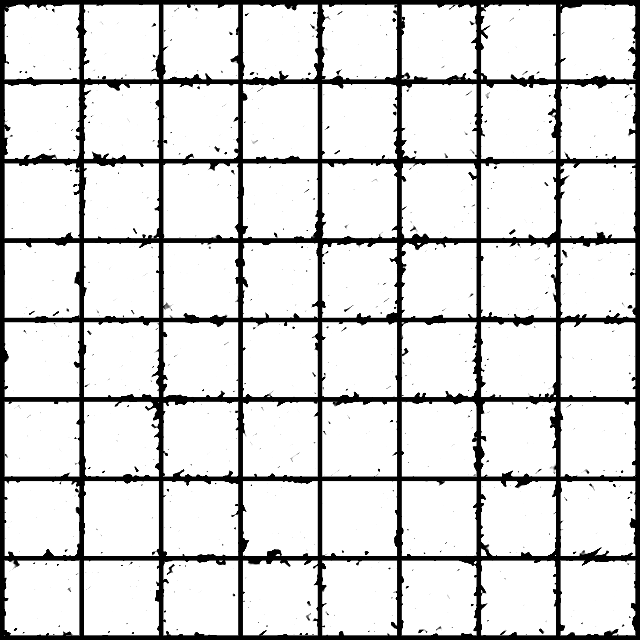
Reproduce this pattern procedurally as a Shadertoy shader.

```glsl
// An eight by eight grid of black rules on white, worn like a rough ink print.
// The rules come from a folded cell distance; ink specks are thresholded noise
// whose threshold drops close to the rules and inside random clumps.

const float CELLS = 8.0;          // repeats across and down
const float LINE = 0.0072;        // rule width
const float PITCH = (1.0 - LINE) / CELLS;
const vec3 PAPER = vec3(1.0);
const vec3 INK = vec3(0.0);

const float SPECK_FREQ = 175.0;   // speck lattice cells across the canvas
const float CLUMP_FREQ = 44.0;    // patches of heavier wear
const float SPECK_ANGLE = 0.6;    // slant of the specks, radians
const float SPECK_STRETCH = 1.3;  // elongation along the slant
const float WEAR_REACH = 0.006;   // fall-off of dense specks from a rule
const float STRAY_REACH = 0.022;  // fall-off of sparse stray specks
const float STRAY_AMOUNT = 0.16;
const float CLEAN_LEVEL = 0.97;   // noise threshold far from the rules
const float WEAR_DEPTH = 0.40;    // threshold drop at the rules
const float SIDE_BIAS = 1.35;     // lighter wear along left and top sides

float hash(vec2 p) {
    vec3 q = fract(vec3(p.xyx) * 0.1031);
    q += dot(q, q.yzx + 33.33);
    return fract((q.x + q.y) * q.z);
}

float valueNoise(vec2 p) {
    vec2 cell = floor(p);
    vec2 f = fract(p);
    vec2 u = f * f * (3.0 - 2.0 * f);
    float low = mix(hash(cell), hash(cell + vec2(1.0, 0.0)), u.x);
    float high = mix(hash(cell + vec2(0.0, 1.0)), hash(cell + 1.0), u.x);
    return mix(low, high, u.y);
}

// Ink specks, denser as the distance to the nearest rule shrinks
float specks(vec2 uv, float dist, float pixel) {
    float c = cos(SPECK_ANGLE), s = sin(SPECK_ANGLE);
    vec2 slanted = mat2(c, -s, s, c) * uv;
    slanted.x /= SPECK_STRETCH;
    float grain = valueNoise(slanted * SPECK_FREQ + 311.0);

    float clump = smoothstep(0.2, 0.8, valueNoise(uv * CLUMP_FREQ + 71.0));
    float wear = exp(-dist / WEAR_REACH) + STRAY_AMOUNT * exp(-dist / STRAY_REACH);
    wear *= mix(0.2, 1.3, clump);

    float threshold = CLEAN_LEVEL - WEAR_DEPTH * wear;
    float softness = 0.35 * SPECK_FREQ * pixel;
    return smoothstep(0.0, softness, grain - threshold);
}

void mainImage(out vec4 fragColor, in vec2 fragCoord) {
    float pixel = 1.0 / iResolution.y;
    vec2 uv = fragCoord * pixel;

    // Distances from the rules on each side of the cell
    vec2 local = mod(uv - 0.5 * LINE, PITCH);
    vec2 leftBottom = local - 0.5 * LINE;
    vec2 rightTop = PITCH - local - 0.5 * LINE;
    vec2 nearest = min(leftBottom, rightTop);
    float edge = min(nearest.x, nearest.y);

    // Wear gathers at the right and bottom sides
    float wearDist = min(min(leftBottom.x, rightTop.y) * SIDE_BIAS,
                         min(rightTop.x, leftBottom.y));

    float rule = 1.0 - smoothstep(-0.5 * pixel, 0.5 * pixel, edge);
    float ink = max(rule, specks(uv, max(wearDist, 0.0), pixel));
    fragColor = vec4(mix(PAPER, INK, ink), 1.0);
}
```
